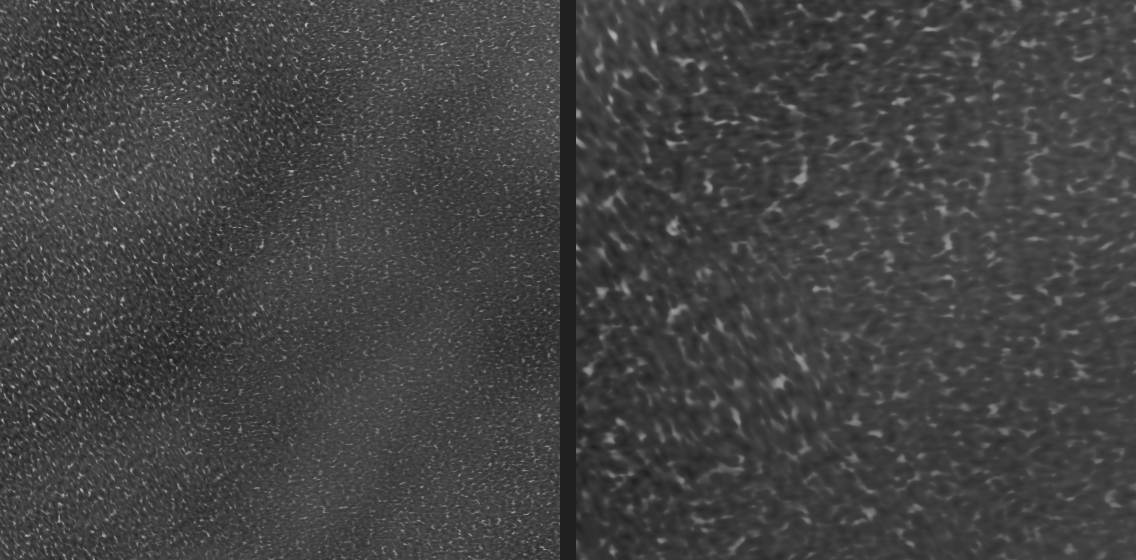
Left, the full canvas; right, a detail of the centre.
Write a Shadertoy shader that draws this texture.

```glsl
vec2 randomGradient(vec2 cell) {
    uvec2 q = uvec2(ivec2(cell) + 4096);
    uint h = q.x * 1597u ^ q.y * 51749u;
    h = (h ^ (h >> 15u)) * 73244475u;
    h = (h ^ (h >> 13u)) * 73244475u;
    float angle = 6.2832 * float((h >> 8u) & 65535u) / 65536.0;
    return vec2(cos(angle), sin(angle));
}

float gradientNoise(vec2 p) {
    vec2 i = floor(p), f = p - i;
    vec2 u = f * f * f * (f * (f * 6.0 - 15.0) + 10.0);
    vec2 e = vec2(1, 0);
    float a = dot(randomGradient(i), f);
    float b = dot(randomGradient(i + e), f - e);
    float c = dot(randomGradient(i + e.yx), f - e.yx);
    float d = dot(randomGradient(i + 1.0), f - 1.0);
    return 1.4 * mix(mix(a, b, u.x), mix(c, d, u.x), u.y);
}

float fbm(vec2 p) {
    float sum = 0.0, weight = 0.6;
    for (int k = 0; k < 4; k++) {
        sum += weight * gradientNoise(p);
        p = mat2(0.8, 0.6, -0.6, 0.8) * p * 2.0 + 7.3;
        weight *= 0.5;
    }
    return sum;
}

vec2 turn(vec2 p, float angle) {
    float c = cos(angle), s = sin(angle);
    return vec2(c * p.x + s * p.y, c * p.y - s * p.x);
}

// Soft round spot that fades out from its centre
float spot(vec2 p, vec2 centre, float tightness) {
    vec2 d = p - centre;
    return exp(-tightness * dot(d, d));
}

// Short creases stretched along the given angle
float creases(vec2 p, float angle, vec2 scale) {
    vec2 q = turn(p, angle) * scale;
    return 0.85 * gradientNoise(q) + 0.5 * gradientNoise(q * 1.6 + 31.7);
}

void mainImage(out vec4 fragColor, in vec2 fragCoord) {
    vec2 uv = fragCoord / iResolution.xy;

    // Soft, diagonal light and dark patches
    float patches = fbm(turn(uv, 0.75) * vec2(3.0, 4.6) + 3.0);
    float shade = 0.25 + 0.07 * patches;
    shade += 0.07 * spot(uv, vec2(1.0, 1.0), 12.0);
    shade += 0.03 * spot(uv, vec2(0.03, 0.65), 22.0);
    shade += 0.025 * spot(uv, vec2(0.1, 0.15), 30.0);
    shade += 0.025 * spot(uv, vec2(0.32, 0.83), 50.0);
    shade += 0.02 * spot(uv, vec2(0.7, 0.25), 20.0);
    shade -= 0.03 * spot(uv, vec2(0.32, 0.32), 35.0);
    shade -= 0.025 * spot(uv, vec2(0.47, 0.8), 50.0);
    shade -= 0.035 * spot(uv, vec2(0.98, 0.45), 25.0);
    shade -= 0.03 * spot(uv, vec2(0.01, 0.35), 130.0);

    // Grain is coarse and slanted at the left, fine and level at the right
    vec2 warped = uv + 0.004 * vec2(fbm(uv * 18.0), fbm(uv * 18.0 + 40.0));
    float level = smoothstep(-0.25, 0.35, uv.x - 0.4 + 0.5 * fbm(uv * 5.0 + 11.0));
    float slanted = creases(warped, -0.95, vec2(90, 150));
    float flatGrain = creases(warped + 5.0, 0.1, vec2(110, 180));
    float grain = mix(slanted, flatGrain, level) / length(vec2(level, 1.0 - level));

    // The grain fades in a smooth area at the lower right
    vec2 toSmooth = turn(uv - vec2(0.68, 0.33), 1.0) * vec2(1.6, 3.0);
    float depth = mix(1.1, 0.95, uv.x) * (1.0 - 0.5 * exp(-dot(toSmooth, toSmooth)));
    shade += 0.095 * depth * grain;

    // Scattered glints on the raised grain
    float sparkle = smoothstep(-0.45, 0.6, gradientNoise(uv * 80.0 + 17.0));
    float glint = smoothstep(0.05, 0.8, grain);
    shade += 0.36 * depth * glint * sparkle;

    fragColor = vec4(vec3(shade), 1.0);
}
```
